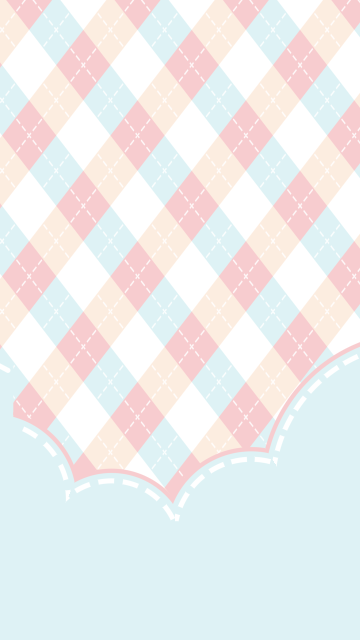
This pattern is drawn by a Shadertoy shader. Its source:

```glsl
// Pastel argyle cloth above a pale blue scalloped cloud.
// The argyle is two crossed square waves in slanted axes with dashed seams;
// the cloud is a union of circles, piped in pink and stitched in white.

const vec3 PINK = vec3(0.97, 0.80, 0.81);
const vec3 BLUE = vec3(0.87, 0.95, 0.96);
const vec3 CREAM = vec3(0.99, 0.93, 0.88);
const vec3 WHITE = vec3(1.0);

// Coverage of a shape from its signed distance
float fill(float d, float px) {
    return 1.0 - smoothstep(-0.7 * px, 0.7 * px, d);
}

// Distance to the nearest integer
float toInteger(float x) {
    return abs(x - round(x));
}

float segment(vec2 p, vec2 a, vec2 b) {
    vec2 ab = b - a;
    return length(p - a - ab * clamp(dot(p - a, ab) / dot(ab, ab), 0.0, 1.0));
}

// Dashed seam on integer values of "across"; 0.119 is the width of a diamond
float seam(float across, float along, float px) {
    float line = fill(toInteger(across) * 0.119 - 0.002, px);
    float dash = fill((toInteger(along * 5.0) - 0.34) * 0.025, px);
    return line * dash;
}

vec3 argyle(vec2 p, float px) {
    vec2 q = (p - vec2(0.2315, 1.597)) / vec2(0.1505, 0.1956);
    vec2 slant = vec2(q.x - q.y, q.x + q.y);
    vec2 wave = abs(mod(slant, 2.0) - 1.0);
    float oddFall = fill((wave.x - 0.5) * 0.119, px);
    float oddRise = fill((wave.y - 0.5) * 0.119, px);
    vec3 col = mix(mix(PINK, CREAM, oddRise), mix(BLUE, WHITE, oddRise), oddFall);
    float thread = max(seam(slant.x, slant.y, px), seam(slant.y, slant.x, px));
    return mix(col, WHITE, 0.85 * thread);
}

void mainImage(out vec4 fragColor, in vec2 fragCoord) {
    vec2 p = fragCoord / iResolution.x;
    float px = 1.0 / iResolution.x;

    // Scallops: centre and radius, then stitch spacing and offset
    vec3 lobes[4] = vec3[4](vec3(-0.025, 0.391, 0.243), vec3(0.310, 0.252, 0.218),
                            vec3(0.698, 0.289, 0.241), vec3(1.161, 0.419, 0.433));
    vec2 stitches[4] = vec2[4](vec2(0.0735, 0.114), vec2(0.0683, -0.015),
                               vec2(0.0655, -0.034), vec2(0.0625, -0.194));
    float scallop = 1e3;
    float dash = 1e3;
    for (int i = 0; i < 4; i++) {
        vec2 r = p - lobes[i].xy;
        float d = length(r) - lobes[i].z;
        if (d < scallop) {
            scallop = d;
            float arc = atan(r.x, r.y) * (lobes[i].z - 0.028);
            dash = toInteger((arc - stitches[i].y) / stitches[i].x) * stitches[i].x - 0.022;
        }
    }

    // Cloud body with its flat base and the strip at the left edge
    float strip = max(p.x - 0.037, p.y - 0.759);
    float cloud = min(min(scallop, p.y - 0.296), strip);
    vec3 col = mix(argyle(p, px), BLUE, fill(cloud, px));

    // Pink piping along the scallops
    float piping = max(abs(scallop) - 0.006, max(0.037 - p.x, 0.32 - p.y));
    col = mix(col, PINK, fill(piping, px));

    // White stitches just inside the piping
    float stitch = max(max(abs(scallop + 0.028) - 0.007, dash), max(0.05 - p.x, 0.33 - p.y));
    stitch = min(stitch, segment(p, vec2(-0.01, 0.766), vec2(0.022, 0.749)) - 0.007);
    col = mix(col, WHITE, fill(stitch, px));

    fragColor = vec4(col, 1.0);
}
```
